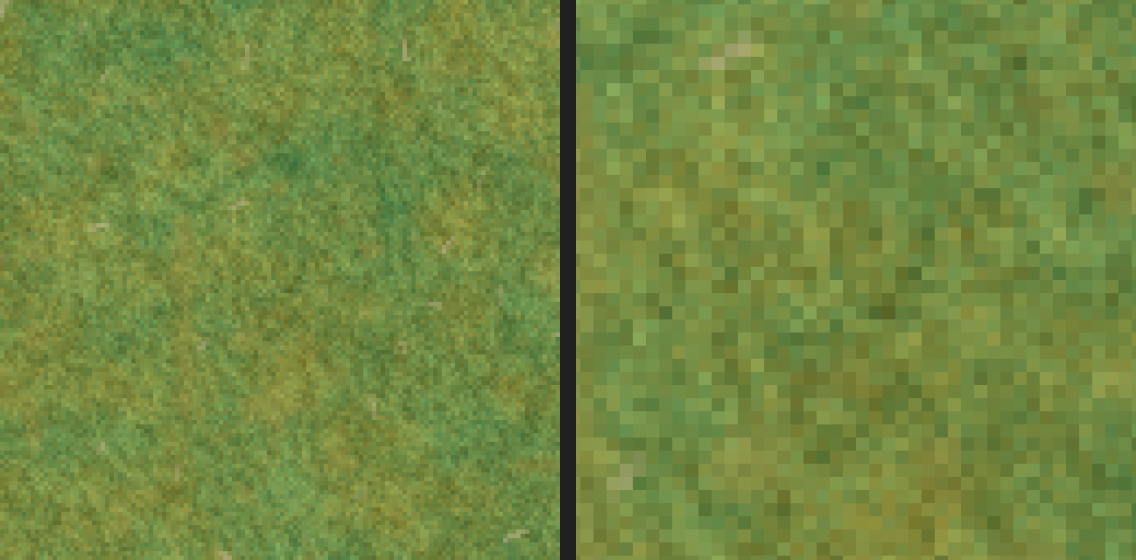
Left, the full canvas; right, a detail of the centre.
Write a Shadertoy shader that draws this texture.

```glsl
// Draws a mown lawn of coarse square grains with olive patches and dry straw.

const float GRAINS = 128.0;        // square grains across the canvas
const float PATCH_SIZE = 13.0;     // all sizes below are in grains
const float TUFT_SIZE = 2.0;
const float OCHRE_SIZE = 7.0;
const float STRAW_SPACING = 16.0;
const float STRAW_CHANCE = 0.42;

const vec3 GRASS = vec3(0.446, 0.543, 0.262);
const vec3 OCHRE = vec3(0.565, 0.555, 0.255);
const vec3 STRAW = vec3(0.67, 0.66, 0.46);
const vec3 LIGHT_AXIS = vec3(0.95, 1.0, 0.70);    // shade to highlight
const vec3 WARM_AXIS = vec3(1.0, -0.12, -0.55);   // cool green to olive

const float GRAIN_CONTRAST = 0.075;
const float TUFT_CONTRAST = 0.12;
const float PATCH_CONTRAST = 0.09;
const float GRAIN_WARMTH = 0.045;
const float PATCH_WARMTH = 0.16;

float hash(vec2 p) {
    vec3 q = fract(vec3(p.xyx) * 0.1031);
    q += dot(q, q.yzx + 33.33);
    return fract((q.x + q.y) * q.z);
}

// Smooth value noise from 0 to 1
float noise(vec2 p) {
    vec2 i = floor(p);
    vec2 f = fract(p);
    f = f * f * (3.0 - 2.0 * f);
    float low = mix(hash(i), hash(i + vec2(1, 0)), f.x);
    float high = mix(hash(i + vec2(0, 1)), hash(i + vec2(1, 1)), f.x);
    return mix(low, high, f.y);
}

// Three octaves centred on zero
float patches(vec2 p) {
    float sum = 0.0;
    float weight = 0.55;
    for (int octave = 0; octave < 3; octave++) {
        sum += weight * (noise(p) - 0.5);
        p = p * 2.03 + 17.3;
        weight *= 0.5;
    }
    return sum;
}

// Bell-shaped random value for one grain, from -1 to 1
float grainNoise(vec2 cell, float seed) {
    return hash(cell + seed) + hash(cell + seed + 211.7) - 1.0;
}

float segmentDistance(vec2 p, vec2 halfAxis) {
    float along = clamp(dot(p, halfAxis) / dot(halfAxis, halfAxis), -1.0, 1.0);
    return length(p - along * halfAxis);
}

// Coverage of scattered, mostly upright dry blades
float strawCover(vec2 cell) {
    vec2 block = floor(cell / STRAW_SPACING);
    float cover = 0.0;
    for (int y = -1; y <= 1; y++) {
        for (int x = -1; x <= 1; x++) {
            vec2 id = block + vec2(x, y) + 40.0;
            vec2 centre = vec2(hash(id + 3.1), hash(id + 57.9));
            centre = (id - 40.0 + centre) * STRAW_SPACING;
            float angle = 1.57 + 2.6 * (hash(id + 91.3) - 0.5);
            float halfLength = mix(0.6, 2.8, hash(id + 23.7));
            vec2 halfAxis = halfLength * vec2(cos(angle), sin(angle));
            float blade = 1.0 - smoothstep(0.3, 0.9, segmentDistance(cell - centre, halfAxis));
            float strength = mix(0.3, 0.85, hash(id + 71.1));
            cover = max(cover, blade * strength * step(hash(id), STRAW_CHANCE));
        }
    }
    return cover;
}

vec3 grainColour(vec2 cell) {
    // Upright and slanted tufts give the grains a blade direction
    vec2 slant = vec2(cell.x + 0.35 * cell.y, cell.y * 0.75);
    float tuft = noise(slant / TUFT_SIZE + 9.0) - 0.5;
    float broad = patches(cell / PATCH_SIZE + 31.0);
    float hue = patches(cell / PATCH_SIZE + 83.0);

    float light = GRAIN_CONTRAST * grainNoise(cell, 5.0)
                + TUFT_CONTRAST * tuft
                + PATCH_CONTRAST * broad;
    float warmth = GRAIN_WARMTH * grainNoise(cell, 139.0)
                 + PATCH_WARMTH * (hue + 0.4 * broad);
    vec3 colour = GRASS + light * LIGHT_AXIS + warmth * WARM_AXIS;

    // Worn ochre spots and single straws
    float worn = smoothstep(0.74, 0.98, noise(cell / OCHRE_SIZE + 151.0));
    colour = mix(colour, OCHRE + 0.7 * light * LIGHT_AXIS, 0.6 * worn);
    return mix(colour, STRAW + 0.5 * light, strawCover(cell));
}

void mainImage(out vec4 fragColor, in vec2 fragCoord) {
    float scale = GRAINS / iResolution.y;
    vec2 p = fragCoord * scale - 0.5;
    vec2 cell = floor(p);

    // Blend over one pixel where grains meet
    vec2 blend = clamp((fract(p) - 0.5) / scale + 0.5, 0.0, 1.0);
    vec3 lower = mix(grainColour(cell), grainColour(cell + vec2(1, 0)), blend.x);
    vec3 upper = mix(grainColour(cell + vec2(0, 1)), grainColour(cell + vec2(1, 1)), blend.x);
    fragColor = vec4(mix(lower, upper, blend.y), 1.0);
}
```
